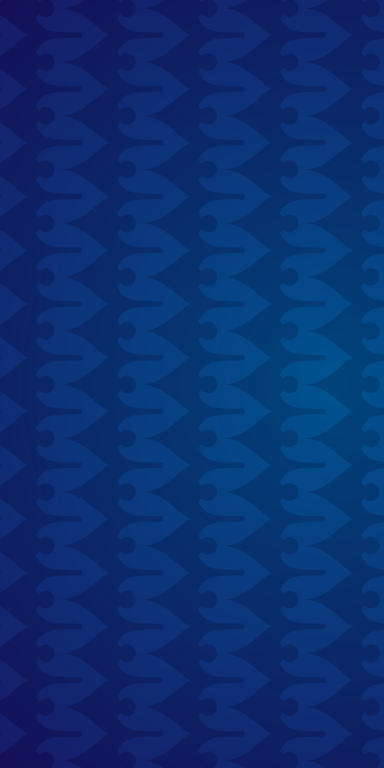
Write a Shadertoy shader that draws this pattern.

```glsl
// Columns of notched spade shapes pointing right, tone on tone over a blue radial glow.

const float CANVAS_WIDTH = 384.0;            // design units across the canvas
const vec2 TILE = vec2(81.3, 53.75);         // spacing of the repeats
const vec2 TILE_ORIGIN = vec2(36.2, 35.2);   // left end and axis of one spade, from the top left
const vec2 GLOW_CENTER = vec2(335.0, 384.0);
const float GLOW_RADIUS = 510.0;

// Lower half-height of the spade: a full shoulder tapering to a concave tip
float shoulder(float x, float start, float tip, float height) {
    float s = clamp((x - start) / (tip - start), 0.0, 1.0);
    return height * pow(1.0 - pow(s, 2.4), 1.5);
}

// Round-ended slot along the axis, flaring towards the open left end
float flaredSlot(vec2 p, float end, float radius, float flare) {
    float halfWidth = radius + flare * exp(-max(p.x, 0.0) / 7.0);
    return length(vec2(max(p.x - end, 0.0), p.y)) - halfWidth;
}

// Approximate inside distance of a spade; p.y is measured away from its axis
float spade(vec2 p, float halfTile) {
    const float tip = 73.5;
    float body = shoulder(p.x, 18.0, tip, halfTile + 0.5) - p.y;
    float slot = flaredSlot(p, 43.3, 2.7, 13.8);
    float lobe = 16.5 + sqrt(6.0 * max(p.x, 0.0)) - p.y;
    float notch = length(p - vec2(9.5, halfTile)) - 8.8;
    float ends = min(p.x, tip - p.x);
    return min(min(min(body, slot), min(lobe, notch)), ends);
}

// Coverage of the repeated spades, smoothed over one pixel
float spadeGrid(vec2 p, vec2 tile, float pixel) {
    vec2 cell = mod(p, tile);
    cell.y = min(cell.y, tile.y - cell.y);
    return smoothstep(-0.75 * pixel, 0.75 * pixel, spade(cell, 0.5 * tile.y));
}

void mainImage(out vec4 fragColor, in vec2 fragCoord) {
    float pixel = CANVAS_WIDTH / iResolution.x;
    vec2 p = vec2(fragCoord.x, iResolution.y - fragCoord.y) * pixel;

    // Both tones fade from the glow towards the far corners
    float fade = length(p - GLOW_CENTER) / GLOW_RADIUS;
    vec3 ground = mix(vec3(0.0, 0.27, 0.48), vec3(0.08, 0.06, 0.345), fade);
    vec3 figure = mix(vec3(0.0, 0.325, 0.565), vec3(0.09, 0.10, 0.41), fade);

    float coverage = spadeGrid(p - TILE_ORIGIN, TILE, pixel);
    fragColor = vec4(mix(ground, figure, coverage), 1.0);
}
```
